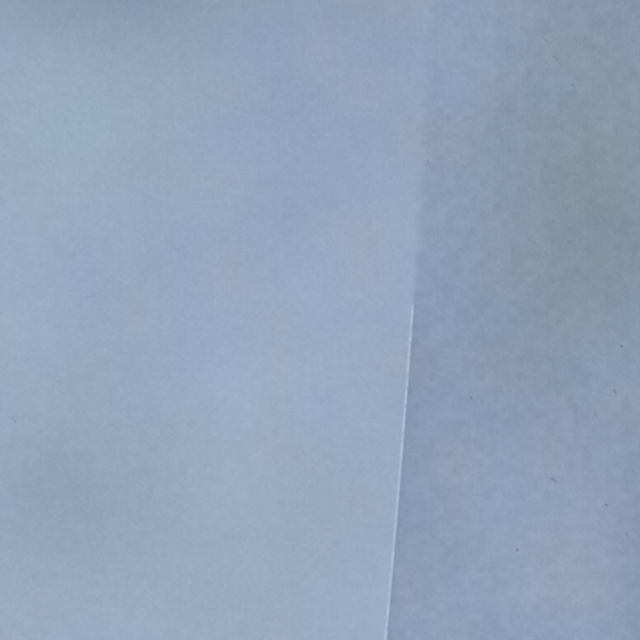
Write a Shadertoy shader that draws this texture.

```glsl
// Two overlapping sheets of pale blue-grey paper, photographed softly.
// Broad tone gradients and blotches carry fine fibre grain; a slanted sheet
// edge catches light along its lower half, and a few dark flecks lie about.

#define LIT_PAPER vec3(0.606, 0.676, 0.768)
#define SHADED_PAPER vec3(0.545, 0.613, 0.710)
#define GREY_STAIN vec3(0.500, 0.566, 0.622)
#define EDGE_LIGHT vec3(0.690, 0.760, 0.845)
#define FLECK_COLOR vec3(0.38, 0.43, 0.51)
#define GRAIN_SCALE 190.0
#define GRAIN_AMOUNT 0.029
#define BLOTCH_AMOUNT 0.045
#define EDGE_TOP 0.525
#define FLECK_COUNT 22

float hash(vec2 p) {
    return fract(sin(dot(p, vec2(127.1, 311.7))) * 43758.5453);
}

float noise(vec2 p) {
    vec2 cell = floor(p), f = fract(p);
    f = f * f * (3.0 - 2.0 * f);
    float low = mix(hash(cell), hash(cell + vec2(1.0, 0.0)), f.x);
    float high = mix(hash(cell + vec2(0.0, 1.0)), hash(cell + 1.0), f.x);
    return mix(low, high, f.y);
}

float fbm(vec2 p) {
    float sum = 0.0, weight = 0.5;
    for (int i = 0; i < 4; i++) {
        sum += weight * noise(p);
        p = mat2(1.6, 1.2, -1.2, 1.6) * p + 7.3;
        weight *= 0.5;
    }
    return sum / 0.9375;
}

// Soft elliptical falloff, 1 at the centre
float glow(vec2 p, vec2 center, vec2 radius) {
    vec2 d = (p - center) / radius;
    return exp(-dot(d, d));
}

float segmentDistance(vec2 p, vec2 halfAxis) {
    float t = clamp(dot(p, halfAxis) / dot(halfAxis, halfAxis), -1.0, 1.0);
    return length(p - t * halfAxis);
}

// Signed distance to the sheet edge, positive on the shaded side
float sheetEdge(vec2 p) {
    return p.x - (0.603 + 0.092 * p.y - 0.020 * p.y * p.y);
}

vec3 paperTone(vec2 p, float shade) {
    vec3 lit = LIT_PAPER;
    lit += vec3(-0.080, -0.078, -0.090) * glow(p, vec2(0.05, 1.06), vec2(0.55, 0.13));
    lit += vec3(0.002, 0.016, -0.004) * glow(p, vec2(0.14, 0.80), vec2(0.17, 0.12));
    lit += vec3(-0.028, -0.029, -0.022) * glow(p, vec2(0.45, 0.80), vec2(0.22, 0.30));
    lit += vec3(-0.018, -0.019, -0.019) * glow(p, vec2(0.64, 0.88), vec2(0.14, 0.35));
    lit += vec3(-0.030, -0.026, -0.042) * glow(p, vec2(0.10, 0.24), vec2(0.13, 0.15));
    lit += vec3(0.007, 0.010, -0.008) * glow(p, vec2(0.34, 0.14), vec2(0.16));
    vec3 shaded = SHADED_PAPER;
    shaded = mix(shaded, GREY_STAIN, 0.95 * glow(p, vec2(0.93, 0.70), vec2(0.17, 0.27)));
    shaded += 0.026 * glow(p, vec2(0.84, 0.14), vec2(0.16, 0.16));
    shaded -= 0.035 * glow(p, vec2(1.02, 0.05), vec2(0.06, 0.25));
    return mix(lit, shaded, shade);
}

float fibreGrain(vec2 p, float shade) {
    float fine = noise(p * GRAIN_SCALE) + noise(p.yx * GRAIN_SCALE * 1.7 + 31.0) - 1.0;
    float coarse = fbm(p * GRAIN_SCALE * 0.42 + 12.0) - 0.5;
    float weave = noise(p * vec2(160.0, 18.0)) + noise(p * vec2(18.0, 160.0) + 50.0) - 1.0;
    return 0.55 * fine + mix(0.55, 1.6, shade) * coarse + 0.14 * weave;
}

// Tiny tilted flecks, nearly all on the shaded sheet
float flecks(vec2 p) {
    float cover = 0.0;
    for (int i = 0; i < FLECK_COUNT; i++) {
        float id = float(i);
        vec2 center = vec2(hash(vec2(id, 1.7)), hash(vec2(id, 5.3)));
        if (i > 2) center.x = mix(0.66, 1.0, center.x);
        float angle = -0.8 + 1.2 * (hash(vec2(id, 9.1)) - 0.5);
        float size = mix(0.001, 0.0045, pow(hash(vec2(id, 3.9)), 2.0));
        float d = segmentDistance(p - center, size * vec2(cos(angle), sin(angle)));
        float strength = mix(0.08, 0.60, pow(hash(vec2(id, 8.2)), 2.0));
        if (center.x < 0.64) strength *= 0.4;
        cover = max(cover, strength * (1.0 - smoothstep(0.0002, 0.0032, d)));
    }
    return cover;
}

void mainImage(out vec4 fragColor, in vec2 fragCoord) {
    vec2 uv = fragCoord / iResolution.xy;
    float edge = sheetEdge(uv);
    float softness = mix(0.0025, 0.013, smoothstep(0.45, 0.75, uv.y));
    float side = smoothstep(-softness, softness, edge);
    float fade = smoothstep(0.55, 1.0, uv.y) * glow(uv, vec2(0.66, 1.0), vec2(0.12, 0.5));
    float shade = side * mix(1.0, 0.6, fade);

    // Paper body with blotches and grain
    vec3 color = paperTone(uv, shade);
    color += BLOTCH_AMOUNT * (fbm(uv * 5.0 + 3.0) - 0.5);
    color += vec3(0.010, 0.003, -0.012) * (noise(uv * 14.0 + 20.0) - 0.5);
    color += GRAIN_AMOUNT * fibreGrain(uv, side);

    // Lit rim of the sheet and the thin shadow beside it
    float exposed = 1.0 - smoothstep(EDGE_TOP - 0.006, EDGE_TOP + 0.003, uv.y);
    float shadow = smoothstep(0.0, 0.003, edge) * exp(-max(edge, 0.0) / 0.010);
    color -= 0.030 * shadow * exposed;
    float rim = 1.0 - smoothstep(0.0002, 0.0040, abs(edge + 0.001));
    float wear = mix(0.30, 1.0, noise(uv * vec2(20.0, 170.0)));
    color = mix(color, EDGE_LIGHT, rim * exposed * wear);

    color = mix(color, FLECK_COLOR, flecks(uv));
    fragColor = vec4(clamp(color, 0.0, 1.0), 1.0);
}
```
